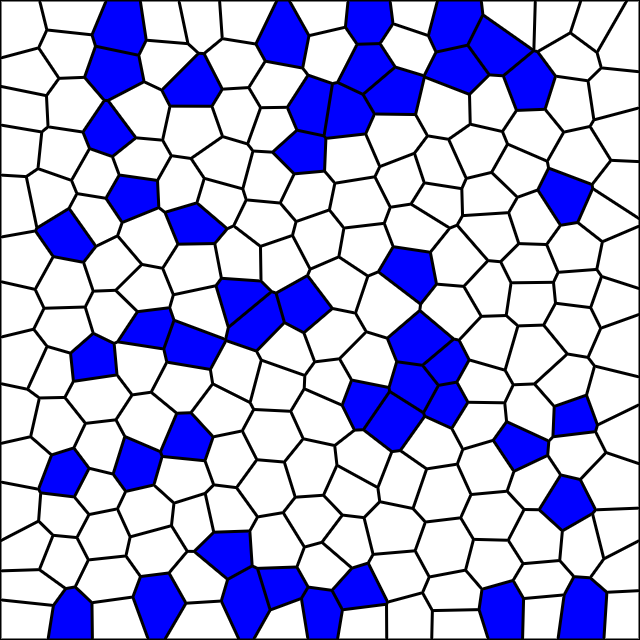
Give the GLSL for this pattern, as a WebGL 1 fragment shader.

```glsl
precision highp float;

uniform vec2 u_resolution;

const vec2 GRID = vec2(15.0, 14.0);     // columns and rows of cells
const float JITTER = 0.29;              // random offset, in cells
const float MARGIN = 0.35;              // least distance to the frame, in cells
const float LINE_HALF_WIDTH = 0.00235;
const float SHORTEST_SIDE = 0.0095;     // shorter sides are not counted
const float PI = 3.14159265;

const vec3 PAPER = vec3(1.0);
const vec3 BLUE = vec3(0.0, 0.0, 1.0);
const vec3 INK = vec3(0.0);

vec2 hash2(vec2 p) {
  vec3 h = fract(p.xyx * vec3(0.1031, 0.1030, 0.0973));
  h += dot(h, h.yzx + 33.33);
  return fract((h.xx + h.yz) * h.zy);
}

// Area-preserving flow that stays inside the unit square.
vec2 swirl(vec2 p, vec2 modes, float strength) {
  vec2 s = sin(PI * modes * p);
  vec2 c = cos(PI * modes * p);
  return strength * vec2(modes.y * s.x * c.y, -modes.x * c.x * s.y);
}

// Centre of a cell; cells beyond the frame are mirror images.
vec2 cellSite(vec2 id) {
  vec2 below = step(id, vec2(-0.5));
  vec2 above = step(GRID - 0.5, id);
  vec2 home = mix(id, -1.0 - id, below);
  home = mix(home, 2.0 * GRID - 1.0 - id, above);

  bool onEdgeRow = home.y < 0.5 || home.y > GRID.y - 1.5;
  float stagger = (mod(home.x, 2.0) - 0.5) * (onEdgeRow ? 0.15 : 0.5);
  vec2 p = home + 0.5 + vec2(0.0, stagger);
  p += JITTER * (2.0 * hash2(home + 17.0) - 1.0);
  p = clamp(p, vec2(MARGIN), GRID - MARGIN) / GRID;
  p += swirl(p, vec2(3.0, 2.0), 0.006) + swirl(p, vec2(1.0, 4.0), 0.005);

  p = mix(p, -p, below);
  return mix(p, 2.0 - p, above);
}

vec2 nearestCell(vec2 uv) {
  vec2 base = floor(uv * GRID);
  vec2 nearest = base;
  float best = 10.0;
  for (int j = -2; j <= 2; j++) {
    for (int i = -2; i <= 2; i++) {
      vec2 id = base + vec2(float(i), float(j));
      float d = distance(uv, cellSite(id));
      if (d < best) {
        best = d;
        nearest = id;
      }
    }
  }
  return nearest;
}

// Length of the side shared by the cell at the origin and its neighbour.
float sideLength(vec2 neighbour, vec2 around[25]) {
  vec2 middle = 0.5 * neighbour;
  vec2 along = normalize(vec2(-neighbour.y, neighbour.x));
  float lo = -1.0;
  float hi = 1.0;
  for (int k = 0; k < 25; k++) {
    vec2 other = around[k];
    float slope = dot(along, other);
    float room = dot(0.5 * other - middle, other);
    if (slope > 1e-6) hi = min(hi, room / slope);
    if (slope < -1e-6) lo = max(lo, room / slope);
  }
  return hi - lo;
}

bool insideGrid(vec2 id) {
  return all(greaterThan(id, vec2(-0.5))) && all(lessThan(id, GRID - 0.5));
}

void main() {
  vec2 uv = gl_FragCoord.xy / u_resolution;
  float pixel = 1.0 / min(u_resolution.x, u_resolution.y);

  vec2 cell = nearestCell(uv);
  vec2 centre = cellSite(cell);
  vec2 around[25];
  for (int k = 0; k < 25; k++) {
    float row = floor((float(k) + 0.5) / 5.0);
    vec2 offset = vec2(float(k) - 5.0 * row, row) - 2.0;
    around[k] = cellSite(cell + offset) - centre;
  }

  // Distance to the border of the cell, and its number of sides.
  float border = 1.0;
  float sides = 0.0;
  for (int k = 0; k < 25; k++) {
    if (k != 12) {
      vec2 neighbour = around[k];
      float row = floor((float(k) + 0.5) / 5.0);
      vec2 offset = vec2(float(k) - 5.0 * row, row) - 2.0;
      border = min(border, dot(0.5 * neighbour - uv + centre, normalize(neighbour)));
      if (insideGrid(cell + offset) && sideLength(neighbour, around) > SHORTEST_SIDE) sides += 1.0;
    }
  }

  // Pentagons are filled, all cells are outlined.
  vec3 fill = abs(sides - 5.0) < 0.5 ? BLUE : PAPER;
  float inside = clamp((border - LINE_HALF_WIDTH) / pixel + 0.5, 0.0, 1.0);
  gl_FragColor = vec4(mix(INK, fill, inside), 1.0);
}
```
